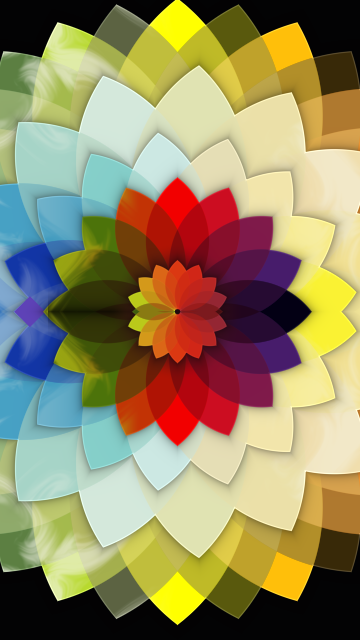
A Shadertoy shader for this background:

```glsl
// A many-coloured flower of five nested rings of translucent pointed petals on black.
// Each petal is the overlap of two discs; each ring is a loop over angles, folded top
// to bottom. Warped, layered sines make the drifting clouds inside the petals.

const vec2 CENTRE = vec2(0.493, 0.513);    // fraction of the canvas
const float PETAL_HALF_WIDTH = 0.235;      // relative to the tip radius
const float PETAL_HALF_LENGTH = 0.475;
const float SHADOW_SIZE = 0.012;
const float SHADOW_DEPTH = 0.32;
const float RIM_LIGHT = 0.22;
const vec3 CLOUD_WHITE = vec3(0.96, 0.96, 0.91);
const vec3 DIAMOND_VIOLET = vec3(0.37, 0.26, 0.72);
const vec3 HALO_PLUM = vec3(0.24, 0.07, 0.09);

// Petal colours of each ring, counter-clockwise from the right.
const vec3 OUTER[9] = vec3[9](
    vec3(0.97, 0.52, 0.10), vec3(0.22, 0.16, 0.03), vec3(1.00, 0.75, 0.04),
    vec3(0.35, 0.35, 0.05), vec3(1.00, 1.00, 0.00), vec3(0.36, 0.39, 0.26),
    vec3(0.72, 0.85, 0.18), vec3(0.36, 0.50, 0.26), vec3(0.50, 0.68, 0.48));
const vec3 PALE[9] = vec3[9](
    vec3(0.95, 0.90, 0.60), vec3(0.95, 0.88, 0.57), vec3(0.94, 0.87, 0.68),
    vec3(0.92, 0.88, 0.66), vec3(0.88, 0.89, 0.70), vec3(0.83, 0.91, 0.86),
    vec3(0.65, 0.83, 0.78), vec3(0.28, 0.63, 0.77), vec3(0.13, 0.42, 0.74));
const vec3 SKY[9] = vec3[9](
    vec3(0.98, 0.93, 0.20), vec3(0.98, 0.95, 0.20), vec3(0.97, 0.92, 0.53),
    vec3(0.95, 0.90, 0.67), vec3(0.90, 0.87, 0.71), vec3(0.80, 0.91, 0.89),
    vec3(0.52, 0.81, 0.79), vec3(0.26, 0.61, 0.75), vec3(0.07, 0.21, 0.65));
const vec3 VIVID[9] = vec3[9](
    vec3(0.01, 0.00, 0.08), vec3(0.28, 0.11, 0.42), vec3(0.50, 0.10, 0.29),
    vec3(0.80, 0.05, 0.13), vec3(0.95, 0.00, 0.00), vec3(0.76, 0.20, 0.02),
    vec3(0.30, 0.45, 0.04), vec3(0.25, 0.34, 0.03), vec3(0.18, 0.22, 0.02));
const vec3 HEART[9] = vec3[9](
    vec3(0.28, 0.05, 0.06), vec3(0.58, 0.15, 0.20), vec3(0.72, 0.15, 0.14),
    vec3(0.82, 0.15, 0.09), vec3(0.86, 0.22, 0.07), vec3(0.86, 0.40, 0.09),
    vec3(0.83, 0.60, 0.10), vec3(0.73, 0.79, 0.10), vec3(0.25, 0.36, 0.05));

float clouds(vec2 p) {
    float sum = 0.0, amplitude = 0.5;
    p = p * 11.0 + 2.0;
    for (int i = 0; i < 5; i++) {
        p += 0.7 * sin(p.yx * 1.3 + float(i));
        sum += amplitude * sin(p.x) * sin(p.y + 1.0);
        p = mat2(1.4, 1.1, -1.1, 1.4) * p;
        amplitude *= 0.58;
    }
    return smoothstep(-0.05, 0.5, sum);
}

// Signed distance to a petal whose tip lies at radius tip along dir.
float petal(vec2 p, vec2 dir, float tip) {
    float w = PETAL_HALF_WIDTH, h = PETAL_HALF_LENGTH;
    float disc = (h * h + w * w) / (2.0 * w);
    float along = dot(p, dir) / tip - (1.0 - h);
    float across = abs(dot(p, vec2(-dir.y, dir.x))) / tip;
    return (length(vec2(along, across + disc - w)) - disc) * tip;
}

// Angles in degrees; veil and cloud hold a colour and a strength.
void paintRing(inout vec3 col, vec2 p, float tip, float firstAngle, float spacing,
               vec3 hues[9], vec4 veil, vec4 cloud) {
    float aa = 0.75 / iResolution.x, count = 0.0, nearest = 10.0;
    vec3 sum = vec3(0.0);
    for (int i = -1; i <= 9; i++) {
        float angle = radians(firstAngle + spacing * float(i));
        float d = petal(p, vec2(cos(angle), sin(angle)), tip);
        float cover = 1.0 - smoothstep(-aa, aa, d);
        sum += cover * hues[clamp(i, 0, 8)];
        count += cover;
        nearest = min(nearest, d);
    }
    vec3 paint = sum / max(count, 0.001);
    paint = mix(paint, veil.rgb, veil.a * clamp(count - 1.0, 0.0, 2.0));
    paint = mix(paint, cloud.rgb, cloud.a * clouds(p + tip));
    paint += RIM_LIGHT * tip * (1.0 - smoothstep(0.0, 0.005, abs(nearest)));
    col *= 1.0 - SHADOW_DEPTH * exp(-max(nearest, 0.0) / SHADOW_SIZE);
    col = mix(col, paint, min(count, 1.0));
}

void mainImage(out vec4 fragColor, in vec2 fragCoord) {
    vec2 p = (fragCoord - CENTRE * iResolution.xy) / iResolution.x;
    p.y = abs(p.y);
    float left = 1.0 - smoothstep(-0.22, 0.02, p.x);
    float sides = smoothstep(0.12, 0.45, abs(p.x));
    vec3 col = vec3(0.012, 0.010, 0.014);

    // Pale outer rings
    paintRing(col, p, 0.870, 45.0, 11.25, OUTER,
              vec4(1.0, 0.92, 0.58, 0.23), vec4(CLOUD_WHITE, 0.65 * left));
    paintRing(col, p, 0.687, -5.0, 22.5, PALE,
              vec4(0.86, 0.86, 0.66, 0.12), vec4(CLOUD_WHITE, 0.45 * sides));
    paintRing(col, p, 0.500, -16.3, 22.5, SKY,
              vec4(0.80, 0.82, 0.68, 0.10), vec4(CLOUD_WHITE, 0.28 * sides));

    // Small diamond at the left
    float diamond = abs(p.x + 0.41) + p.y - 0.041;
    col = mix(col, DIAMOND_VIOLET, 1.0 - smoothstep(0.0, 1.5 / iResolution.x, diamond));

    // Saturated ring with green and orange clouds at the left
    float ember = exp(-dot(p - vec2(-0.18, 0.11), p - vec2(-0.18, 0.11)) / 0.004);
    vec3 glow = mix(vec3(0.68, 0.72, 0.08), vec3(0.95, 0.29, 0.04), ember);
    float leafy = 1.0 - smoothstep(-0.19, -0.10, p.x);
    paintRing(col, p, 0.373, 0.0, 22.5, VIVID,
              vec4(0.16, 0.0, 0.03, 0.24), vec4(glow, 0.8 * leafy));
    col *= 1.0 - 0.6 * leafy * exp(-p.y / 0.018) * step(-0.36, p.x);

    // Soft halo and the heart
    col = mix(col, HALO_PLUM, 0.65 * (1.0 - smoothstep(0.10, 0.19, length(p))));
    paintRing(col, p, 0.143, -8.0, 24.5, HEART,
              vec4(0.72, 0.10, 0.06, 0.20), vec4(0.0));

    fragColor = vec4(clamp(col, 0.0, 1.0), 1.0);
}
```
